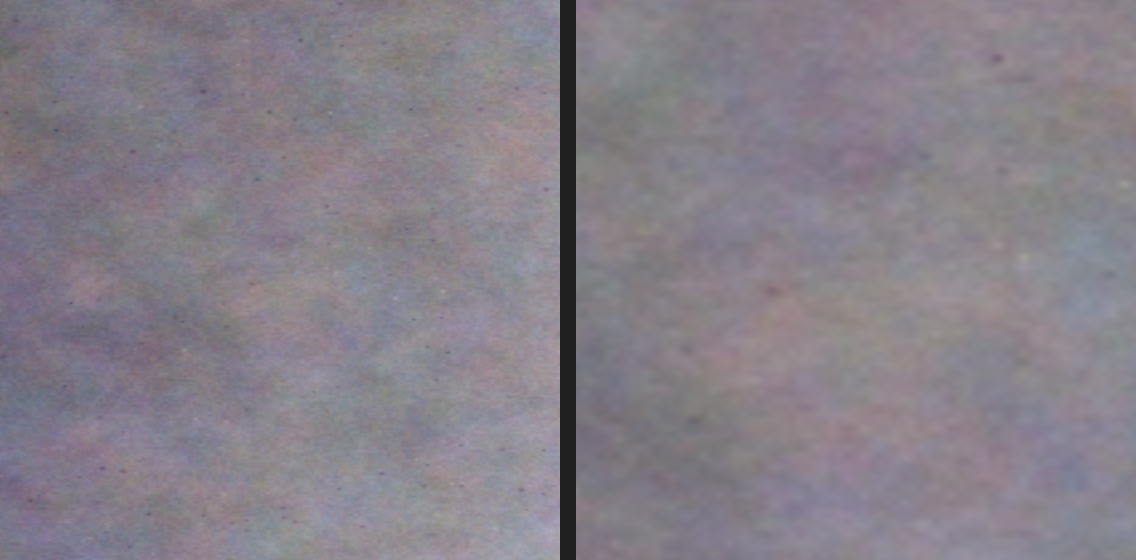
Left, the full canvas; right, a detail of the centre.
Give the GLSL for this texture, as a WebGL 1 fragment shader.

```glsl
precision highp float;
uniform vec2 u_resolution;

#define BASE_COLOR vec3(0.526, 0.504, 0.540)
#define WARM_AXIS vec3(0.75, -0.05, -0.85)
#define MAGENTA_AXIS vec3(0.45, -0.55, 0.50)
#define SLOPE vec2(0.140, -0.050)
#define MOTTLE 0.060
#define BLOTCH 0.040
#define TINT 0.080
#define GRAIN 0.030
#define SPECK_CELLS 44.0
#define SPECK_SHARE 0.085
#define SCRATCH_SHARE 0.25

float hash(vec2 p) {
  vec3 q = fract(vec3(p.xyx) * 0.1031);
  q += dot(q, q.yzx + 33.33);
  return fract((q.x + q.y) * q.z);
}

// Smooth value noise in -1..1
float noise(vec2 p) {
  vec2 cell = floor(p);
  vec2 f = fract(p);
  f = f * f * (3.0 - 2.0 * f);
  float low = mix(hash(cell), hash(cell + vec2(1.0, 0.0)), f.x);
  float high = mix(hash(cell + vec2(0.0, 1.0)), hash(cell + 1.0), f.x);
  return mix(low, high, f.y) * 2.0 - 1.0;
}

// Rotated octaves hide the lattice
float fbm(vec2 p) {
  float sum = 0.0;
  float amplitude = 0.5;
  for (int i = 0; i < 5; i++) {
    sum += amplitude * noise(p);
    p = mat2(1.6, 1.2, -1.2, 1.6) * p + 17.3;
    amplitude *= 0.58;
  }
  return sum;
}

// Small soft pits (positive) and glints (negative), gathered in loose groups
float specks(vec2 uv) {
  vec2 p = uv * SPECK_CELLS;
  vec2 home = floor(p);
  float total = 0.0;
  for (int j = -1; j <= 1; j++) {
    for (int i = -1; i <= 1; i++) {
      vec2 cell = home + vec2(float(i), float(j)) + 61.0;
      vec2 center = cell - 61.0 + vec2(hash(cell + 3.1), hash(cell + 8.7));
      float share = SPECK_SHARE * (1.0 + 1.3 * noise(cell * 0.23));
      float present = step(hash(cell + 21.4), share);
      float radius = mix(0.10, 0.20, hash(cell + 35.2));
      vec2 d = (p - center) / (radius * vec2(1.35, 0.85));
      float strength = mix(0.3, 1.0, hash(cell + 47.9));
      float kind = hash(cell + 59.3) < 0.3 ? -0.7 : 1.0;
      total += present * kind * strength * exp(-dot(d, d));
    }
  }
  return total;
}

// Faint, nearly horizontal hairlines
float scratches(vec2 uv) {
  vec2 p = uv * vec2(11.0, 30.0);
  vec2 cell = floor(p) + 113.0;
  vec2 d = fract(p) - vec2(0.5, mix(0.3, 0.7, hash(cell)));
  d.y += d.x * (hash(cell + 5.5) - 0.5) * 0.3;
  float halfLength = mix(0.12, 0.38, hash(cell + 9.1));
  float along = 1.0 - smoothstep(halfLength * 0.4, halfLength, abs(d.x));
  float across = exp(-d.y * d.y * 200.0);
  float present = step(hash(cell + 14.6), SCRATCH_SHARE);
  return present * along * across * mix(-0.5, 1.0, hash(cell + 27.2));
}

void main() {
  vec2 uv = gl_FragCoord.xy / u_resolution;
  vec2 centered = uv - 0.5;

  // Uneven light, cloudy stains and smaller smudges
  float light = dot(centered, SLOPE);
  light += MOTTLE * fbm(uv * vec2(4.5, 6.0) + 2.7);
  light += BLOTCH * fbm(uv * vec2(14.0, 22.0) + 41.0);
  light += 0.012 * noise(uv * vec2(42.0, 75.0) + 19.0);

  // Blotches of warm, blue, green and violet tint
  float warm = fbm(uv * vec2(6.5, 8.5) + 73.0) + 0.65 * fbm(uv * vec2(19.0, 27.0) + 12.0);
  float magenta = fbm(uv * vec2(8.0, 10.0) + 129.0) + 0.65 * fbm(uv * vec2(24.0, 32.0) + 55.0);
  float violet = (1.0 - smoothstep(0.0, 0.6, uv.x)) * (1.0 - smoothstep(0.25, 0.8, uv.y));
  warm += 0.12 - 0.45 * violet;
  magenta += 0.40 * violet - 0.03;

  vec3 color = BASE_COLOR + light;
  color += TINT * (0.62 * warm * WARM_AXIS + 0.50 * magenta * MAGENTA_AXIS);

  // Soft grain, drawn out sideways, with its own colour noise
  float grain = 0.65 * noise(uv * vec2(115.0, 175.0)) + 0.45 * noise(uv * vec2(210.0, 250.0) + 31.0);
  color += GRAIN * grain;
  color += 0.016 * noise(uv * vec2(85.0, 115.0) + 91.0) * MAGENTA_AXIS;
  color += 0.016 * noise(uv * vec2(70.0, 95.0) + 157.0) * WARM_AXIS;

  // Surface marks
  color -= specks(uv) * vec3(0.105, 0.120, 0.085);
  color -= scratches(uv) * vec3(0.026, 0.036, 0.028);

  gl_FragColor = vec4(clamp(color, 0.0, 1.0), 1.0);
}
```
